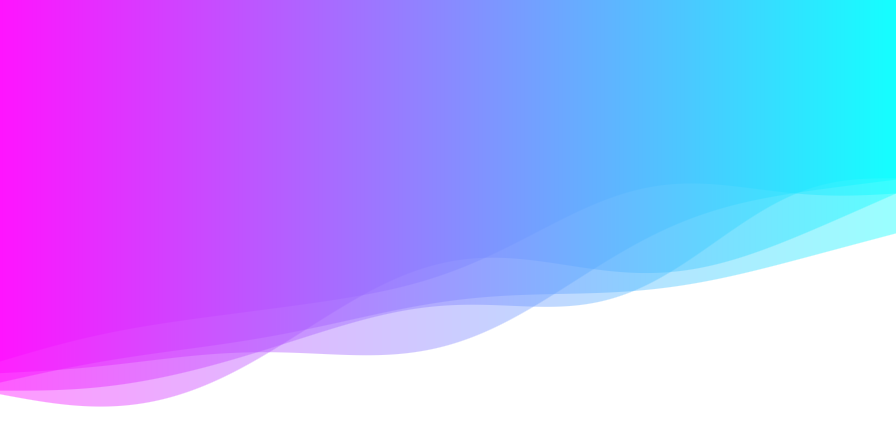
Give the GLSL for this background, as a WebGL 2 fragment shader.

```glsl
#version 300 es
precision highp float;

// Translucent waves over white, tinted by a magenta-to-cyan sweep.
// Each veil fills the canvas above a curve made of a sloping line plus
// sine harmonics; overlapping veils build up the colour by alpha blending.

uniform vec2 u_resolution;
out vec4 outColor;

const vec3 MAGENTA = vec3(1.0, 0.0, 1.0);
const vec3 CYAN = vec3(0.0, 1.0, 1.0);
const vec3 PAPER = vec3(1.0);
const float VEIL_OPACITY = 0.4;
const float PI = 3.14159265;

// Heights are fractions of the canvas height.
struct Wave {
    vec2 ends;   // height at the left and right borders
    vec3 broad;  // amplitudes of harmonics 1 to 3
    vec3 fine;   // amplitudes of harmonics 4 to 6
};

const int WAVE_COUNT = 5;
const Wave WAVES[WAVE_COUNT] = Wave[WAVE_COUNT](
    Wave(vec2(0.120, 0.568), vec3(-0.0125, -0.0067, -0.0758), vec3(-0.0098, 0.0080, -0.0015)),
    Wave(vec2(0.128, 0.602), vec3(-0.0740, 0.0103, -0.0079), vec3(-0.0332, 0.0194, -0.0066)),
    Wave(vec2(0.167, 0.599), vec3(-0.0980, -0.0330, 0.0439), vec3(-0.0052, -0.0117, 0.0008)),
    Wave(vec2(0.193, 0.568), vec3(0.0492, -0.0463, 0.0277), vec3(0.0130, -0.0113, 0.0058)),
    Wave(vec2(0.146, 0.479), vec3(-0.0041, 0.0190, -0.0131), vec3(0.0039, 0.0062, -0.0006))
);

float waveHeight(Wave wave, float x) {
    vec3 broadSines = sin(PI * x * vec3(1.0, 2.0, 3.0));
    vec3 fineSines = sin(PI * x * vec3(4.0, 5.0, 6.0));
    return mix(wave.ends.x, wave.ends.y, x)
         + dot(wave.broad, broadSines) + dot(wave.fine, fineSines);
}

// Smooth-edged coverage of the area above a wave.
float coverageAbove(Wave wave, vec2 uv) {
    float rise = uv.y - waveHeight(wave, uv.x);
    return clamp(0.5 + rise / fwidth(rise), 0.0, 1.0);
}

void main() {
    vec2 uv = gl_FragCoord.xy / u_resolution;

    // Share of paper still showing through the stacked veils.
    float paperShare = 1.0;
    for (int i = 0; i < WAVE_COUNT; i++) {
        paperShare *= 1.0 - VEIL_OPACITY * coverageAbove(WAVES[i], uv);
    }

    vec3 tint = mix(MAGENTA, CYAN, uv.x);
    outColor = vec4(mix(tint, PAPER, paperShare), 1.0);
}
```
